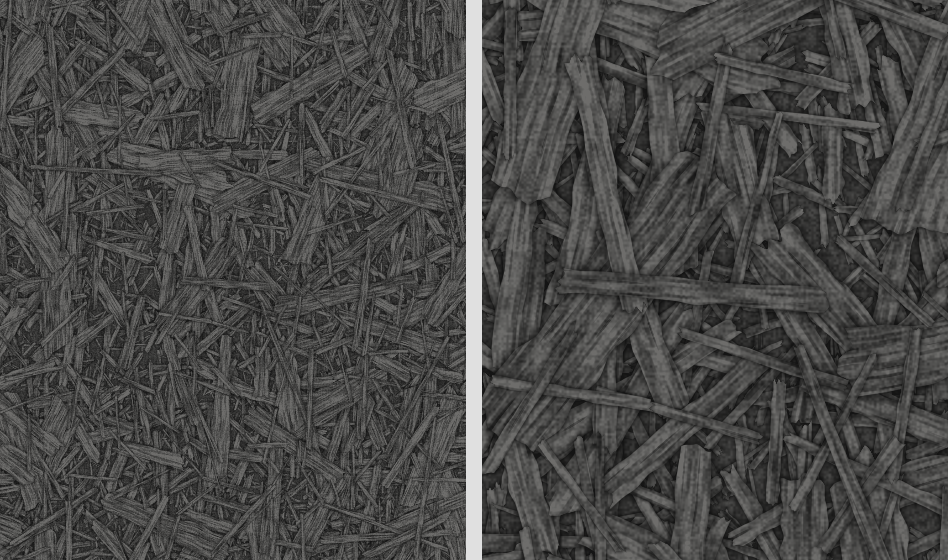
Left: the whole. Right: its middle third, enlarged.
Write a Shadertoy shader that draws this texture.

```glsl
const int PASSES = 3;
const int KIND_COUNT = 6;
// Per kind: cell size, half length, half width, chance of a chip
const vec4 KINDS[6] = vec4[6](
    vec4(0.030, 0.026, 0.0032, 1.00),   // splinters
    vec4(0.055, 0.049, 0.0062, 0.90),   // slivers
    vec4(0.090, 0.080, 0.0140, 0.72),   // strands
    vec4(0.165, 0.145, 0.0300, 0.56),   // flakes
    vec4(0.070, 0.062, 0.0050, 0.38),   // loose slivers
    vec4(0.150, 0.134, 0.0078, 0.22));  // long battens
const vec2 GRAIN_FINE = vec2(0.0018, 0.020);
const vec2 GRAIN_BROAD = vec2(0.0045, 0.060);
const vec2 WEAVE = vec2(0.0018, 0.020);
const float GRIT_SIZE = 0.0015;
const float TONE_LOW = 0.312;
const float TONE_HIGH = 0.366;
const float GAP_TONE = 0.22;
const float GRAIN_DEPTH = 0.22;
const float GRIT_DEPTH = 0.12;
const float WEAVE_DEPTH = 0.09;
const float SHADOW_DEPTH = 0.46;
const float SHADOW_REACH = 0.0024;
const float RIM_DEPTH = 0.10;
const vec3 TINT = vec3(1.0, 0.995, 0.978);

float hash12(vec2 p) {
    vec3 q = fract(vec3(p.xyx) * 0.1031);
    q += dot(q, q.yzx + 33.33);
    return fract((q.x + q.y) * q.z);
}

vec3 hash32(vec2 p) {
    vec3 q = fract(vec3(p.xyx) * vec3(0.1031, 0.1030, 0.0973));
    q += dot(q, q.yxz + 33.33);
    return fract((q.xxy + q.yzz) * q.zyx);
}

float noise(vec2 p) {
    vec2 i = floor(p), f = fract(p);
    f = f * f * (3.0 - 2.0 * f);
    return mix(mix(hash12(i), hash12(i + vec2(1, 0)), f.x),
               mix(hash12(i + vec2(0, 1)), hash12(i + vec2(1, 1)), f.x), f.y);
}

// Wood fibres running along the y axis of a chip, with dark scratches
float woodGrain(vec2 q, vec2 seed) {
    float fine = smoothstep(0.15, 0.85, noise(q / GRAIN_FINE + seed));
    float broad = noise(q / GRAIN_BROAD + seed.yx);
    float scratch = smoothstep(0.74, 0.90, noise(q / GRAIN_FINE * 0.8 + seed + 31.0));
    return 0.65 * fine + 0.35 * broad - 0.5 - 0.45 * scratch;
}

// Distance to a tapered strip with ragged, slanted ends
float chipDistance(vec2 q, vec2 halfSize, vec3 shape, vec2 seed) {
    float along = q.y / halfSize.y;
    float width = halfSize.x * (1.0 - 0.6 * shape.x * shape.x * (0.5 + 0.5 * along));
    width *= 0.82 + 0.36 * noise(vec2(along * 6.0, sign(q.x) * 9.0) + seed);
    float ragged = noise(vec2(q.x / halfSize.x * 3.0, sign(q.y) * 7.0) + seed);
    float end = halfSize.y - ragged * min(halfSize.x, 0.010)
              - abs(q.x + halfSize.x * (shape.y * 2.0 - 1.0)) * shape.z;
    return max(abs(q.x) - width, abs(q.y) - end);
}

// Paints one scattered layer of chips over the tone below
float paintLayer(float tone, vec2 p, vec4 kind, float layer, float aa) {
    vec2 home = floor(p / kind.x);
    for (int y = -1; y <= 1; y++)
    for (int x = -1; x <= 1; x++) {
        vec2 cell = home + vec2(x, y);
        vec2 key = cell + layer * vec2(37.0, 61.0);
        vec3 place = hash32(key);
        vec3 look = hash32(key + 211.3);
        vec3 shape = hash32(key + 517.7);
        if (look.x > kind.w) continue;

        // Turn into chip space; steep directions are more common
        float lean = place.z * 2.0 - 1.0;
        float angle = 1.5708 * lean * pow(abs(lean), 0.5);
        float c = cos(angle), s = sin(angle);
        vec2 q = mat2(c, -s, s, c) * (p - (cell + place.xy) * kind.x);
        vec2 halfSize = kind.zy * mix(vec2(0.5, 0.6), vec2(1.0), shape.yx);
        float reach = min(SHADOW_REACH, 0.35 * halfSize.x);
        if (any(greaterThan(abs(q), halfSize * vec2(1.3, 1.0) + 4.0 * reach))) continue;

        vec2 seed = look.yz * 90.0 + 40.0;
        q.x += 0.15 * halfSize.x * (noise(vec2(q.y * 35.0, 3.0) + seed) - 0.5);
        float d = chipDistance(q, halfSize, shape, seed);

        // Contact shadow, then the chip itself
        tone *= 1.0 - SHADOW_DEPTH * exp(-max(d, 0.0) / reach)
                    * smoothstep(4.0 * reach, 2.0 * reach, d);
        float wood = mix(TONE_LOW, TONE_HIGH, look.y)
                   + GRAIN_DEPTH * woodGrain(q, seed);
        wood *= 1.0 - RIM_DEPTH * smoothstep(-0.002, 0.0, d);
        tone = mix(tone, wood, smoothstep(aa, -aa, d));
    }
    return tone;
}

void mainImage(out vec4 fragColor, in vec2 fragCoord) {
    vec2 p = fragCoord / iResolution.y;
    float aa = 0.7 / iResolution.y;
    float tone = GAP_TONE;

    for (int kind = 0; kind < KIND_COUNT; kind++)
    for (int pass = 0; pass < PASSES; pass++)
        tone = paintLayer(tone, p, KINDS[kind], float(kind * PASSES + pass), aa);

    // Fine grit and a faint cross-weave over everything
    float grit = noise(p / GRIT_SIZE + 17.0) - 0.5;
    float weave = 0.5 * (noise(p / WEAVE) + noise(p / WEAVE.yx + 71.0)) - 0.5;
    tone += (GRIT_DEPTH * grit + WEAVE_DEPTH * weave) * smoothstep(0.0, 0.25, tone);
    fragColor = vec4(clamp(tone, 0.08, 0.43) * TINT, 1.0);
}
```
